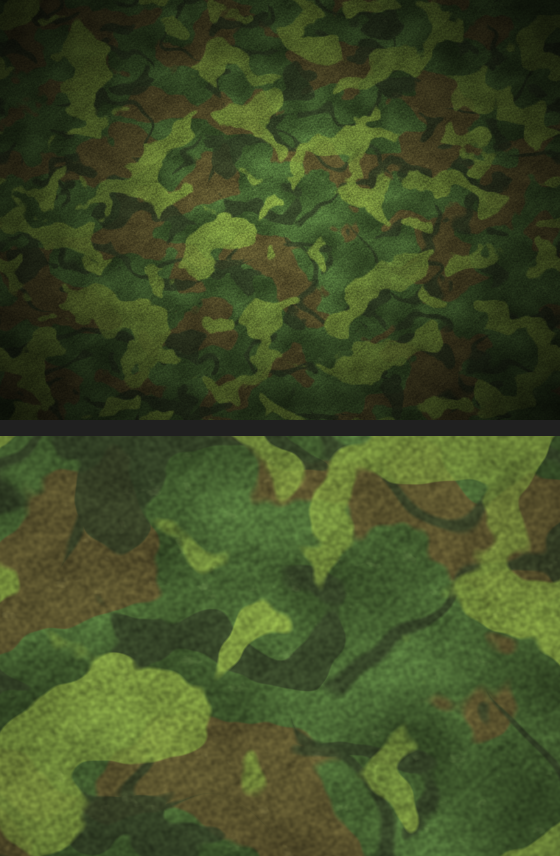
Top, the full canvas; bottom, a detail of the centre.
Reproduce this pattern procedurally as a Shadertoy shader.

```glsl
// Worn woodland camouflage: lobed light green patches over brown, dark and mid green.
// Layers are thresholds of warped, wrapping gradient noise; scuffed cloth grain
// and a soft periodic vignette go on top, so the whole canvas tiles.

float hash(vec2 p) {
    return fract(sin(dot(p, vec2(127.1, 311.7))) * 43758.5453);
}

// Slope of one lattice corner, wrapped at the period
float corner(vec2 cell, vec2 offset, vec2 period, float seed) {
    float angle = 6.28319 * hash(mod(cell, period) + seed * 17.3);
    return dot(vec2(cos(angle), sin(angle)), offset);
}

// Gradient noise on uv with a whole number of cells across the canvas
float noise(vec2 uv, vec2 cells, float seed) {
    vec2 p = uv * cells, i = floor(p), f = p - i;
    vec2 u = f * f * f * (f * (f * 6.0 - 15.0) + 10.0);
    vec2 e = vec2(1, 0);
    return mix(
        mix(corner(i, f, cells, seed), corner(i + e, f - e, cells, seed), u.x),
        mix(corner(i + e.yx, f - e.yx, cells, seed), corner(i + 1.0, f - 1.0, cells, seed), u.x),
        u.y);
}

// Sum of octaves, each twice as fine
float fbm(vec2 uv, vec2 cells, float seed) {
    float sum = 0.0, amp = 1.0;
    for (int k = 0; k < 4; k++) {
        sum += amp * noise(uv, cells, seed + float(k));
        cells *= 2.0;
        amp *= 0.5;
    }
    return sum;
}

// Bends the plane so that patch outlines grow lobes and fingers
vec2 warp(vec2 uv, float seed) {
    vec2 cells = vec2(19, 16);
    return uv + vec2(0.042, 0.048) * vec2(noise(uv, cells, seed), noise(uv, cells, seed + 5.0));
}

// Printed patch height, with slightly frayed edges
float patchField(vec2 uv, vec2 cells, float seed) {
    vec2 q = warp(uv, seed + 20.0);
    return noise(q, cells, seed) + 0.45 * noise(q, cells * 2.0, seed + 1.0)
         + 0.07 * noise(uv, vec2(72, 54), seed + 2.0);
}

float cover(float field) {
    float w = max(0.025, fwidth(field));
    return smoothstep(-w, w, field);
}

// Raised and pitted surface
float surface(vec2 uv) {
    return noise(uv, vec2(96, 80), 61.0) + 0.6 * noise(uv, vec2(190, 150), 62.0);
}

void mainImage(out vec4 fragColor, in vec2 fragCoord) {
    vec2 uv = fragCoord / iResolution.xy;

    // Four printed colours, from the ground up
    vec3 midGreen = vec3(0.27, 0.38, 0.19);
    vec3 brown = vec3(0.37, 0.325, 0.18);
    vec3 dark = vec3(0.20, 0.25, 0.15);
    vec3 lightGreen = vec3(0.48, 0.58, 0.24);

    vec3 col = midGreen * (1.0 + 0.45 * noise(uv, vec2(13, 14), 40.0));
    col = mix(col, brown, 0.9 * cover(patchField(uv, vec2(7, 9), 3.0) - 0.09));

    // Dark blots joined by thin branches
    float blots = patchField(uv, vec2(11, 13), 9.0) - 0.27;
    vec2 bent = warp(uv, 33.0);
    float branches = 0.05 - abs(noise(bent, vec2(9, 8), 14.0))
                   - 0.6 * max(0.0, 0.08 - noise(uv, vec2(6, 7), 15.0));
    col = mix(col, dark, 0.85 * cover(max(blots, branches)));

    // Light patches, some of them faded
    float fade = 0.88 + 0.35 * noise(uv, vec2(8, 9), 44.0);
    col = mix(col, lightGreen, clamp(fade, 0.6, 1.0) * cover(patchField(uv, vec2(10, 10), 25.0) - 0.13));

    // Wear: broad mottling, lit relief, fine cloth grain and pale scuffs
    float mottle = fbm(uv, vec2(24, 22), 50.0);
    float relief = surface(uv + vec2(-0.0015, 0.002)) - surface(uv);
    float grain = noise(uv, vec2(256, 200), 70.0) + 0.7 * noise(uv, vec2(360, 280), 71.0);
    float scuff = smoothstep(0.42, 0.75, fbm(uv, vec2(60, 52), 80.0));
    col *= 1.0 + 0.22 * mottle + 0.16 * relief + 0.22 * grain;
    col += 0.06 * scuff * vec3(1.0, 1.0, 0.7);

    // Vignette that meets itself at the borders
    vec2 glow = pow(0.5 - 0.5 * cos(6.28319 * uv), vec2(0.7));
    col *= 1.04 * (0.40 + 0.60 * glow.x) * (0.48 + 0.52 * glow.y);

    fragColor = vec4(clamp(col, 0.0, 1.0), 1.0);
}
```
